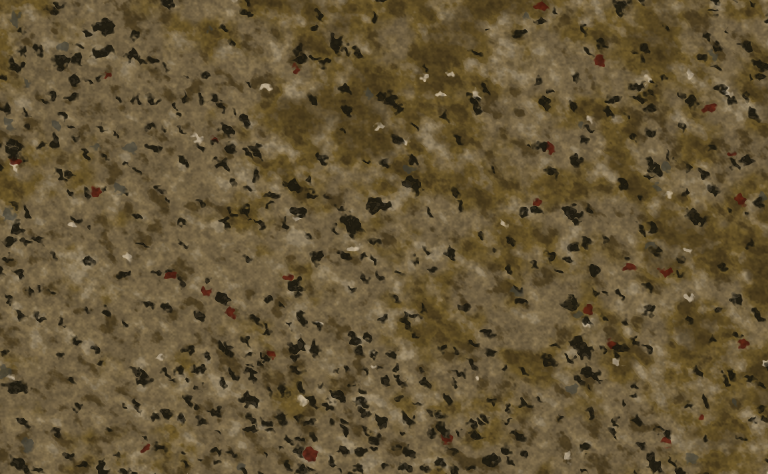
Give the GLSL for this texture, as a Shadertoy shader.

```glsl
// Polished brown granite: mottled tan ground with slanted dark flecks and rare red, white and slate grains.

const vec3 TAUPE = vec3(0.425, 0.362, 0.250);
const vec3 OCHRE = vec3(0.395, 0.320, 0.150);
const vec3 SAND  = vec3(0.480, 0.410, 0.280);
const vec3 PALE  = vec3(0.570, 0.510, 0.400);
const vec3 BROWN = vec3(0.260, 0.205, 0.100);
const vec3 DARK  = vec3(0.100, 0.088, 0.050);
const vec3 RUST  = vec3(0.300, 0.095, 0.050);
const vec3 WHITE = vec3(0.720, 0.660, 0.560);
const vec3 SLATE = vec3(0.230, 0.235, 0.210);

const float FLOW = -0.62;         // slant of the flecks, in radians
const float EDGE = 0.0026;        // softness of grain outlines
const float MOTTLE_SCALE = 34.0;  // blotches per canvas height
const float GRAIN_SCALE = 125.0;  // fine crystals per canvas height
const float GRAIN_CONTRAST = 0.38;

float hash(vec2 p) {
    return fract(sin(dot(p, vec2(127.1, 311.7))) * 43758.5453);
}

mat2 rotation(float a) {
    float c = cos(a), s = sin(a);
    return mat2(c, -s, s, c);
}

float noise(vec2 p) {
    vec2 i = floor(p), f = fract(p);
    f = f * f * (3.0 - 2.0 * f);
    return mix(mix(hash(i), hash(i + vec2(1, 0)), f.x),
               mix(hash(i + vec2(0, 1)), hash(i + vec2(1, 1)), f.x), f.y);
}

float fbm(vec2 p) {
    float sum = 0.0, weight = 0.5;
    for (int i = 0; i < 4; i++) {
        sum += weight * noise(p);
        p = rotation(0.9) * p * 2.03 + 17.3;
        weight *= 0.5;
    }
    return sum / 0.9375;
}

// Offset that makes grain outlines ragged
vec2 ragged(vec2 p, float scale) {
    return vec2(noise(p * scale), noise(p * scale + 51.7)) - 0.5;
}

// Fleck density: streaks along the flow, thinning to the upper right
float density(vec2 p) {
    vec2 q = rotation(FLOW) * p;
    float streak = smoothstep(0.2, 0.8, noise(q * vec2(3.0, 7.0) + 4.0));
    return mix(0.45, 1.6, streak) * mix(1.2, 0.5, smoothstep(0.65, 1.0, q.y));
}

// Coverage of one layer of scattered, jittered ellipses
float flecks(vec2 p, float cell, vec2 radii, float chance, float follow, float seed) {
    vec2 home = floor(p / cell);
    float cover = 0.0;
    for (int j = -1; j <= 1; j++) {
        for (int i = -1; i <= 1; i++) {
            vec2 id = home + vec2(i, j);
            vec2 key = id + seed;
            vec2 jitter = vec2(hash(key), hash(key + 19.19));
            vec2 centre = (id + 0.1 + 0.8 * jitter) * cell;
            float odds = chance * mix(1.0, density(centre), follow);
            vec2 size = radii * mix(0.5, 1.3, hash(key + 7.31));
            float angle = FLOW + 1.3 * (hash(key + 31.7) - 0.5);
            vec2 q = rotation(angle) * (p - centre) / size;
            float dist = (length(q) - 1.0) * size.y;
            float shape = 1.0 - smoothstep(-EDGE, EDGE, dist);
            cover = max(cover, shape * step(hash(key + 43.3), odds));
        }
    }
    return cover;
}

void mainImage(out vec4 fragColor, in vec2 fragCoord) {
    vec2 p = fragCoord / iResolution.y;
    vec2 slant = rotation(FLOW) * p;

    // Mottled ground: grey taupe below, ochre towards the upper right
    float tone = fbm(slant * MOTTLE_SCALE * vec2(0.85, 1.1));
    float stain = fbm(p * 13.0 + 8.0) + 0.3 * (noise(p * 2.6 + 3.0) - 0.5);
    stain += 0.22 * (smoothstep(0.4, 1.2, slant.y) - 0.5);
    vec3 col = mix(TAUPE, OCHRE, smoothstep(0.40, 0.66, stain));
    col = mix(col, SAND, 0.85 * smoothstep(0.48, 0.62, tone));
    col = mix(col, PALE, 0.8 * smoothstep(0.62, 0.80, tone));
    col = mix(col, BROWN, 0.8 * (1.0 - smoothstep(0.24, 0.42, tone)));
    col = mix(col, BROWN, 0.55 * smoothstep(0.64, 0.82, stain));

    // Fine crystal grain
    float grain = 0.6 * noise(slant * GRAIN_SCALE) + 0.4 * noise(p * GRAIN_SCALE * 1.9 + 9.0);
    col *= 1.0 + GRAIN_CONTRAST * (grain - 0.5);

    // Rare coloured grains
    vec2 w = p + 0.014 * ragged(p, 65.0) + 0.009 * ragged(p, 150.0);
    float slate = flecks(w, 0.070, vec2(0.012, 0.009), 0.10, 0.0, 11.0);
    float white = flecks(w, 0.055, vec2(0.009, 0.006), 0.07, 0.0, 83.0);
    float rust  = flecks(w, 0.080, vec2(0.011, 0.009), 0.11, 0.6, 137.0);
    col = mix(col, SLATE, 0.6 * slate);
    col = mix(col, WHITE * (0.8 + 0.4 * grain), 0.85 * white);
    col = mix(col, RUST * (0.7 + 0.6 * grain), 0.85 * rust);

    // Dark mica: many small flecks and fewer ragged clumps
    float small = flecks(w, 0.034, vec2(0.0115, 0.0066), 0.40, 1.0, 211.0);
    float clump = flecks(w + 0.012 * ragged(p, 95.0), 0.085, vec2(0.021, 0.012), 0.20, 0.4, 307.0);
    float mica = max(small, clump) * mix(0.7, 1.0, smoothstep(0.25, 0.5, grain));
    col = mix(col, DARK * (0.6 + 0.8 * grain), 0.95 * mica);

    fragColor = vec4(col, 1.0);
}
```
